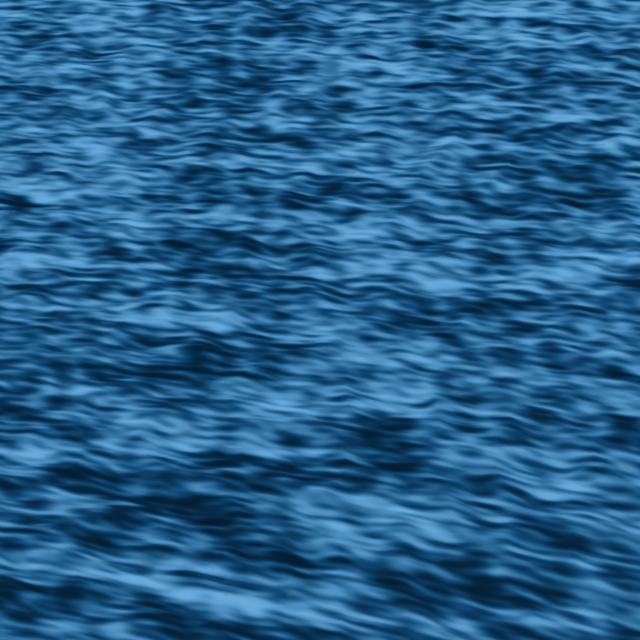
Reproduce this texture procedurally as a WebGL 1 fragment shader.

```glsl
precision highp float;
// Wind-rippled blue water receding from the viewer, with dark swell troughs.
uniform vec2 u_resolution;

vec2 gradientAt(vec2 cell) {
  vec3 p = fract(cell.xyx * vec3(0.1031, 0.1030, 0.0973));
  p += dot(p, p.yzx + 33.33);
  float angle = 6.2832 * fract((p.x + p.y) * p.z);
  return vec2(cos(angle), sin(angle));
}

float gradientNoise(vec2 p) {
  vec2 i = floor(p), f = p - i;
  vec2 w = f * f * f * (f * (f * 6.0 - 15.0) + 10.0);
  float a = dot(gradientAt(i), f);
  float b = dot(gradientAt(i + vec2(1, 0)), f - vec2(1, 0));
  float c = dot(gradientAt(i + vec2(0, 1)), f - vec2(0, 1));
  float d = dot(gradientAt(i + vec2(1, 1)), f - vec2(1, 1));
  return mix(mix(a, b, w.x), mix(c, d, w.x), w.y);
}

// Noise whose dark troughs are pushed up under sharp bright crests.
float steepWave(vec2 p) {
  return gradientNoise(p + vec2(0.0, 0.5 * gradientNoise(p)));
}

// Maps a brightness rank from 0 to 1 onto the water colours.
vec3 waterColor(float rank) {
  vec3 c = mix(vec3(0.01, 0.11, 0.19), vec3(0.02, 0.15, 0.25), clamp(rank / 0.05, 0.0, 1.0));
  c = mix(c, vec3(0.04, 0.22, 0.36), clamp((rank - 0.05) / 0.10, 0.0, 1.0));
  c = mix(c, vec3(0.07, 0.29, 0.46), clamp((rank - 0.15) / 0.17, 0.0, 1.0));
  c = mix(c, vec3(0.14, 0.38, 0.56), clamp((rank - 0.32) / 0.21, 0.0, 1.0));
  c = mix(c, vec3(0.22, 0.47, 0.65), clamp((rank - 0.53) / 0.22, 0.0, 1.0));
  c = mix(c, vec3(0.32, 0.58, 0.77), clamp((rank - 0.75) / 0.17, 0.0, 1.0));
  return mix(c, vec3(0.42, 0.68, 0.87), clamp((rank - 0.93) / 0.07, 0.0, 1.0));
}

void main() {
  vec2 uv = gl_FragCoord.xy / u_resolution;

  // Perspective: waves shrink with distance and slope down to the right nearby.
  vec2 sea = vec2((uv.x - 0.5) * (1.0 + 0.8 * uv.y), uv.y + 0.4 * uv.y * uv.y);
  sea.y += uv.x * mix(0.21, 0.05, uv.y);

  // Bend the wave lines into pointed crests.
  sea.y += 0.020 * abs(gradientNoise(sea * vec2(5.0, 8.0) + 7.3));
  sea.y += 0.007 * gradientNoise(sea * vec2(12.0, 24.0) + 51.7);

  // Layers from broad swell to fine ripples.
  float swell = steepWave(sea * vec2(2.5, 14.0) + vec2(3.1, 17.4));
  float chop = steepWave(sea * vec2(5.0, 30.0) + vec2(41.0 + sea.y * 2.0, 5.2));
  float ripple = steepWave(sea * vec2(9.5, 56.0) + vec2(83.0 - sea.y * 4.0, 29.6));
  float fine = gradientNoise(sea * vec2(19.0, 98.0) + vec2(19.0 + sea.y * 6.0, 63.8));
  float fold = gradientNoise(sea * vec2(9.0, 42.0) + vec2(67.0, 91.5));
  float ridge = 0.21 - sqrt(fold * fold + 0.0015);

  float tone = swell * mix(2.7, 1.5, uv.y) + chop * 1.6 + ripple * 2.1
             + fine * 1.9 + ridge * 2.2 + (uv.y - 0.5) * 0.5;
  float rank = 1.0 / (1.0 + exp(-1.75 * (tone - 0.03)));
  vec3 color = waterColor(rank);

  // Sparse, dull warm glints.
  float glint = gradientNoise(sea * vec2(38.0, 75.0) + 120.4);
  color = mix(color, vec3(0.40, 0.44, 0.52), 0.45 * smoothstep(0.42, 0.62, glint) * rank);

  gl_FragColor = vec4(color, 1.0);
}
```
